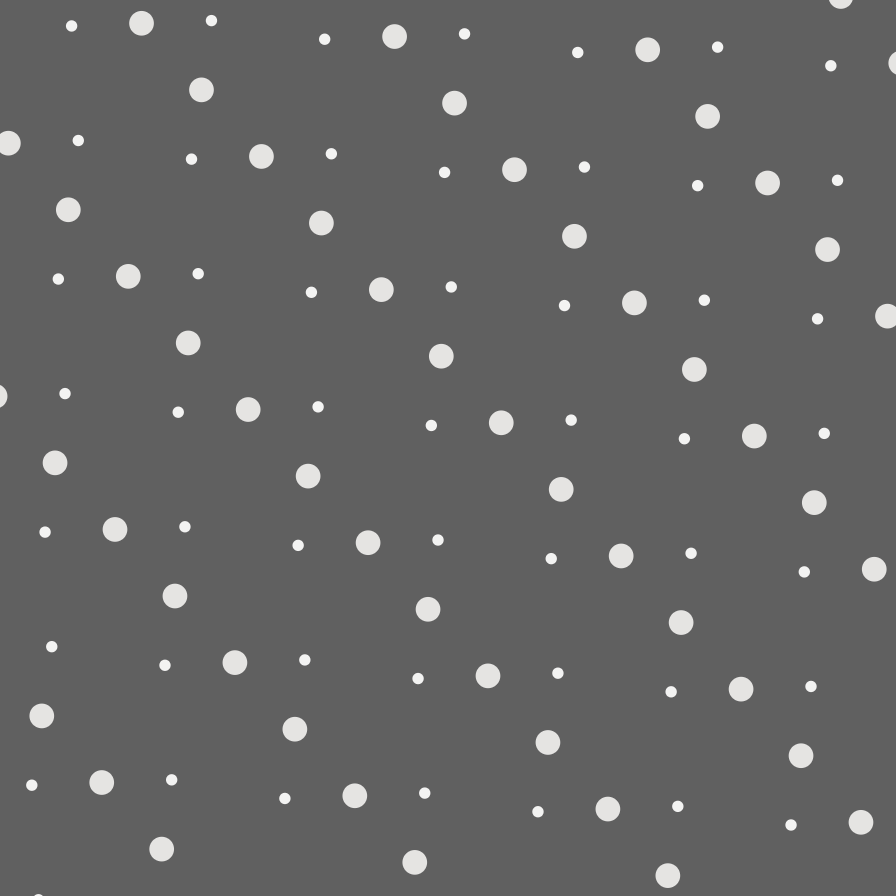
Reproduce this pattern procedurally as a WebGL 2 fragment shader.

```glsl
#version 300 es
precision highp float;
// Light polka dots in two sizes on a flat grey ground, on a tilted square grid.

uniform vec2 u_resolution;
out vec4 fragColor;

const float TILE_SIZE = 0.2;           // tile side, as a share of the canvas
const float TILE_ANGLE = radians(48.0);
const float LARGE_RADIUS = 0.0688;     // radii are in tile units
const float SMALL_RADIUS = 0.0316;
const vec2 LARGE_CENTER = vec2(0.125, 0.5);
const vec2 SMALL_CENTER = vec2(0.375, 0.2);
const vec2 LARGE_STEP = vec2(0.5, 0.0); // offset from first dot to second
const vec2 SMALL_STEP = vec2(0.5, 0.6);
const vec3 GROUND_COLOR = vec3(0.376);
const vec3 LARGE_COLOR = vec3(0.898, 0.894, 0.888);
const vec3 SMALL_COLOR = vec3(0.953, 0.951, 0.949);

// Signed distance to a disc that repeats in every unit tile.
float repeatedDisc(vec2 p, vec2 center, float radius) {
    vec2 offset = fract(p - center + 0.5) - 0.5;
    return length(offset) - radius;
}

float coverage(float dist, float pixel) {
    return clamp(0.5 - dist / pixel, 0.0, 1.0);
}

void main() {
    // Canvas units, with the grid anchored at the top left corner.
    float canvas = min(u_resolution.x, u_resolution.y);
    vec2 uv = vec2(gl_FragCoord.x, u_resolution.y - gl_FragCoord.y) / canvas;

    // Rotate into tile space.
    float c = cos(TILE_ANGLE);
    float s = sin(TILE_ANGLE);
    vec2 p = vec2(c * uv.x + s * uv.y, s * uv.x - c * uv.y) / TILE_SIZE;
    float pixel = 1.0 / (canvas * TILE_SIZE);

    // Two dots of each size per tile.
    float largeDist = 1.0;
    float smallDist = 1.0;
    for (int i = 0; i < 2; i++) {
        float k = float(i);
        largeDist = min(largeDist, repeatedDisc(p, LARGE_CENTER + k * LARGE_STEP, LARGE_RADIUS));
        smallDist = min(smallDist, repeatedDisc(p, SMALL_CENTER + k * SMALL_STEP, SMALL_RADIUS));
    }

    vec3 color = mix(GROUND_COLOR, LARGE_COLOR, coverage(largeDist, pixel));
    color = mix(color, SMALL_COLOR, coverage(smallDist, pixel));
    fragColor = vec4(color, 1.0);
}
```
